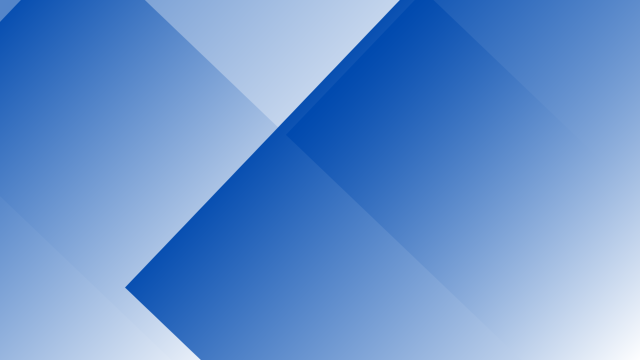
This background is drawn by a Shadertoy shader. Its source:

```glsl
#define DEEP_BLUE vec3(0.0, 0.288, 0.685)
#define PALE vec3(0.995, 0.997, 1.0)
#define ACROSS vec2(0.723, -0.691)
#define ALONG vec2(0.691, 0.723)
#define LEFT_EDGE 0.042
#define MAIN_EDGE 0.803
#define INNER_EDGE 0.833
#define MAIN_FOOT -0.3375
#define LOWER_FOLD -0.394
#define MIDDLE_FOLD 0.278
#define UPPER_FOLD 0.832

// Antialiased step: 1 where the coordinate lies past the edge
float past(float edge, float coord) {
    float halfPixel = 0.7 / iResolution.y;
    return smoothstep(edge - halfPixel, edge + halfPixel, coord);
}

// Linear tint that starts at a given value on an edge
float ramp(float start, float slope, float edge, float coord) {
    return start + slope * (coord - edge);
}

void mainImage(out vec4 fragColor, in vec2 fragCoord) {
    // Tilted axes measured from the upper left corner, in canvas heights
    vec2 p = (fragCoord - vec2(0.0, iResolution.y)) / iResolution.y;
    float a = dot(p, ACROSS);
    float b = dot(p, ALONG);

    // Left panel with its paler lower strip and clipped corner
    float leftTint = ramp(0.03, 0.847, LEFT_EDGE, a);
    float lowerTint = ramp(0.36, 0.82, 0.4, a);
    float tint = mix(lowerTint, leftTint, past(LOWER_FOLD, b));
    tint = mix(0.33, tint, past(LEFT_EDGE, a));

    // Pale band behind the large panel
    float bandTint = ramp(0.5, 0.545, 0.301, a);
    tint = mix(tint, bandTint, past(MIDDLE_FOLD, b));

    // Large panel
    float mainTint = ramp(0.03, 0.778, MAIN_EDGE, a);
    tint = mix(tint, mainTint, past(MAIN_EDGE, a) * past(MAIN_FOOT, b));

    // Inner panel, with a faint veil past the upper fold
    float innerTint = pow(max(a - INNER_EDGE, 0.0) / 1.1435, 1.15);
    float veil = 0.07 * (1.0 - smoothstep(0.9, 1.55, a));
    innerTint += veil * past(UPPER_FOLD, b);
    tint = mix(tint, innerTint, past(INNER_EDGE, a) * past(MIDDLE_FOLD, b));

    fragColor = vec4(mix(DEEP_BLUE, PALE, clamp(tint, 0.0, 1.0)), 1.0);
}
```
